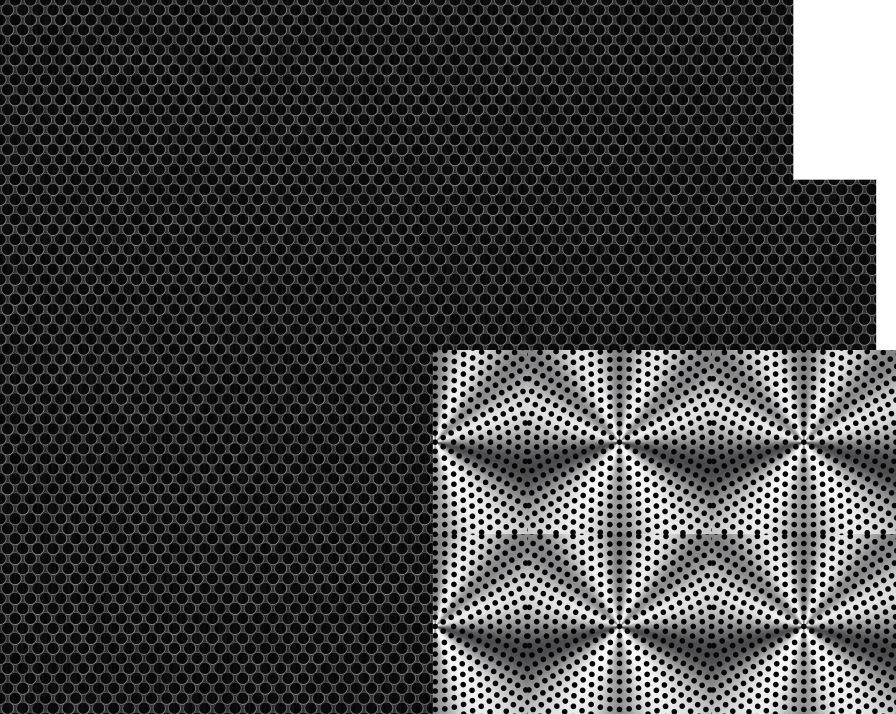
Write a WebGL 1 fragment shader that draws this texture.

```glsl
precision highp float;
uniform vec2 u_resolution;

const float PI = 3.14159265;
const vec2 SHEET = vec2(768.0, 612.0);   // layout units across the canvas
const vec2 PANEL_CORNER = vec2(371.0, 300.0);
const vec2 TILE_ORIGIN = vec2(452.0, 300.0);
const float TILE_SIZE = 158.0;
const vec2 MESH_PITCH = vec2(13.0, 8.55);

const vec3 PAPER = vec3(1.0);
const vec3 HOLE = vec3(0.02);
const vec3 MESH_METAL = vec3(0.18);
const vec3 MESH_RIM = vec3(0.47, 0.47, 0.48);

float hash(vec2 p) {
  return fract(sin(dot(p, vec2(127.1, 311.7))) * 43758.5453);
}

float bump(float x, float center, float width) {
  float t = (x - center) / width;
  return exp(-t * t);
}

// Antialiased coverage of the region where d is negative
float cover(float d, float pixel) {
  return clamp(0.5 - d / pixel, 0.0, 1.0);
}

float boxDistance(vec2 p, vec2 lo, vec2 hi) {
  vec2 q = max(lo - p, p - hi);
  return max(q.x, q.y);
}

// Offset from the nearest point of a staggered lattice
vec2 staggered(vec2 p, vec2 pitch) {
  vec2 period = vec2(pitch.x, 2.0 * pitch.y);
  vec2 a = mod(p, period) - 0.5 * period;
  vec2 b = mod(p + 0.5 * period, period) - 0.5 * period;
  return dot(a, a) < dot(b, b) ? a : b;
}

// Dark perforated mesh with lit hole rims
vec3 darkMesh(vec2 p, float pixel) {
  vec2 q = staggered(p, MESH_PITCH);
  float r = length(q);
  vec2 cell = floor((p - q) / MESH_PITCH + 0.5);
  float wear = 0.88 + 0.24 * hash(cell);
  float light = 0.7 + 0.3 * dot(q / max(r, 0.01), vec2(0.45, 0.89));
  float streak = 0.035 * hash(vec2(floor(p.x / 1.5), cell.y));
  float rim = cover(abs(r - 5.15) - 0.5, pixel);
  vec3 metal = mix(MESH_METAL, MESH_RIM, rim * light) * wear;
  return mix(metal, HOLE + streak, cover(r - 4.75, pixel));
}

// Distance to holes set on rings, six more on each ring outward
float ringHoles(vec2 p, float spacing, float radius) {
  float r = length(p);
  float ring = floor(r / spacing + 0.5);
  float turn = 2.0 * PI / max(6.0 * ring, 1.0);
  float a = atan(p.x, -p.y + 0.0001);
  float nearest = floor(a / turn + 0.5) * turn;
  vec2 center = ring * spacing * vec2(sin(nearest), -cos(nearest));
  return length(p - center) - radius;
}

// Conical sheen, with the angle measured in degrees from straight up
vec3 sheen(float angle) {
  float v = 1.0;
  v -= 0.48 * bump(angle, 0.0, 13.0);
  v -= 0.44 * bump(angle, 46.0, 14.0);
  v -= 0.70 * bump(angle, 106.0, 23.0);
  v -= 0.40 * bump(angle, 180.0, 15.0);
  return v + vec3(0.0, -0.006, 0.012) * (1.0 - v);
}

// Silver tiles with radiating facets and round perforations
vec3 silverPanel(vec2 p, float pixel) {
  vec2 q = mod(p - TILE_ORIGIN, TILE_SIZE) - 0.5 * TILE_SIZE;
  float angle = degrees(atan(abs(q.x), -q.y + 0.0001));
  vec3 metal = sheen(angle);
  metal *= 1.0 - 0.08 * smoothstep(30.0, 110.0, length(q));
  metal += 0.03 * (hash(floor(p / 1.5)) - 0.5);
  return mix(metal, HOLE, cover(ringHoles(q, 7.9, 2.4), pixel));
}

void main() {
  vec2 uv = gl_FragCoord.xy / u_resolution;
  vec2 p = vec2(uv.x, 1.0 - uv.y) * SHEET;
  float pixel = SHEET.x / u_resolution.x;

  // Two stepped mesh sheets on white
  float upper = boxDistance(p, vec2(-9.0), vec2(680.0, 160.0));
  float lower = boxDistance(p, vec2(-9.0, 154.0), vec2(751.0, 630.0));
  vec3 color = mix(PAPER, darkMesh(p, pixel), cover(min(upper, lower), pixel));

  // Silver panel on top
  float panel = boxDistance(p, PANEL_CORNER, SHEET + 9.0);
  color = mix(color, silverPanel(p, pixel), cover(panel, pixel));

  gl_FragColor = vec4(color, 1.0);
}
```
